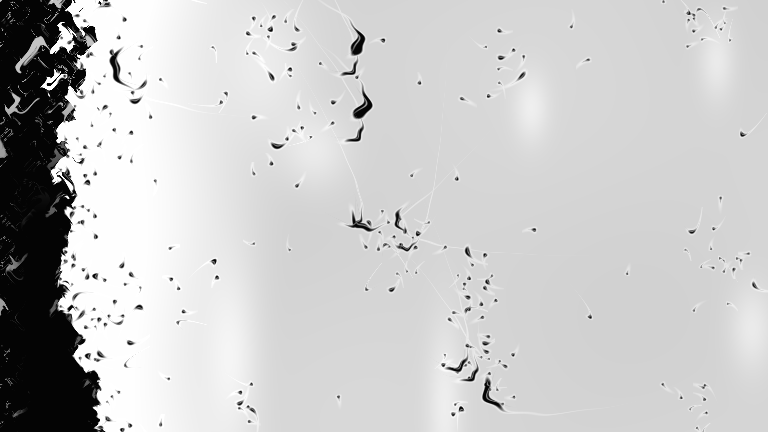
Reproduce this background procedurally as a WebGL 2 fragment shader.

```glsl
#version 300 es
precision highp float;
uniform vec2 u_resolution;
out vec4 fragColor;

// Centre and radii of the droplet swarms
const vec4 SWARMS[10] = vec4[](
  vec4(.61, .93, .06, .08), vec4(.70, .75, .09, .09), vec4(1.17, .84, .08, .06),
  vec4(1.62, .95, .10, .05), vec4(1.70, .40, .09, .08), vec4(1.09, .32, .07, .11),
  vec4(1.12, .13, .08, .10), vec4(.92, .44, .10, .06), vec4(.565, .06, .025, .09),
  vec4(1.62, .05, .06, .05));

// Centre and radii of the soft lights
const vec4 GLOWS[7] = vec4[](
  vec4(.73, .65, .08, .09), vec4(.62, .84, .10, .17), vec4(1.03, .06, .04, .20),
  vec4(1.23, .75, .04, .08), vec4(1.66, .86, .04, .09), vec4(1.74, .24, .05, .10),
  vec4(.54, .18, .06, .20));

// Centre, angle and half length of the large splashes
const vec4 SPLASHES[12] = vec4[](
  vec4(.833, .905, 1.5, .034), vec4(.847, .757, 1.3, .036), vec4(.817, .836, .8, .024),
  vec4(.831, .685, .9, .026), vec4(.836, .475, -.5, .032), vec4(.828, .483, .7, .020),
  vec4(.919, .487, -1.4, .025), vec4(.940, .424, .1, .020), vec4(1.130, .080, -1.1, .040),
  vec4(1.065, .150, .6, .027), vec4(1.097, .130, .9, .024), vec4(.265, .840, -1.4, .042));

vec3 hash3(vec2 p) {
  vec3 q = fract(p.xyx * vec3(.1031, .1030, .0973));
  q += dot(q, q.yxz + 33.33);
  return fract((q.xxy + q.yzz) * q.zyx);
}

vec2 rotate(vec2 p, float a) {
  return mat2(cos(a), -sin(a), sin(a), cos(a)) * p;
}

// Bent, tapered ellipse
float dropDistance(vec2 p, vec2 radii, float bend, float taper) {
  p.y -= bend * p.x * p.x / radii.x;
  radii.y *= clamp(1. - taper * p.x / radii.x, .25, 1.8);
  return (length(p / radii) - 1.) * radii.y;
}

// Folded sines, giving liquid curls in -1..1
float liquid(vec2 p) {
  for (float i = 1.; i < 5.; i++) {
    p += .9 * sin(p.yx * vec2(1.1, 1.3) * i + vec2(i * 2.1, i * 4.7)) / i;
    p = rotate(p, .7);
  }
  return .5 * (sin(p.x) + sin(p.y + 1.3 * sin(p.x * .6)));
}

float shoreline(float y) {
  return .15 + .085 * smoothstep(.35, 0., y) + .03 * smoothstep(.6, 1., y);
}

float bell(vec2 p, vec4 spot) {
  vec2 q = (p - spot.xy) / spot.zw;
  return exp(-dot(q, q));
}

float dropDensity(vec2 p) {
  float away = max(p.x - shoreline(p.y), 0.);
  float density = .008 + .5 * exp(-away / .055) + .035 * smoothstep(.5, .1, away);
  for (int i = 0; i < 10; i++) density += .28 * bell(p, SWARMS[i]);
  return density;
}

// Cellular droplets: x is the distance to ink, y to its highlight
vec2 droplets(vec2 p, float scale, float size, float stretch) {
  vec2 nearest = vec2(1.), cell = floor(p * scale);
  for (int j = -1; j <= 1; j++)
  for (int i = -1; i <= 1; i++) {
    vec2 id = cell + vec2(i, j);
    vec3 h = hash3(id + scale * 3.), g = hash3(id + 71.7);
    vec2 centre = (id + h.xy) / scale;
    if (h.z > dropDensity(centre)) continue;
    float width = size * (.45 + .8 * g.x) * (centre.x > 1.25 ? .7 : 1.);
    vec2 radii = width * vec2(1. + stretch * g.y * g.y, 1.);
    vec2 q = rotate(p - centre, g.z * 6.28);
    float bend = stretch * (g.x - .5) * .4;
    nearest.x = min(nearest.x, dropDistance(q, radii, bend, .3));
    nearest.y = min(nearest.y, dropDistance(q - vec2(0., .3 * width), radii * vec2(.6, .2), bend, 0.));
  }
  return nearest;
}

void main() {
  vec2 p = gl_FragCoord.xy / u_resolution.y;
  float px = 1. / u_resolution.y;

  // Pale backdrop
  float haze = sin(p.x * 4.3 + 2. * p.y + 1.) * sin(p.y * 5. - p.x * 2.);
  float shade = .833 + .014 * haze + .17 * smoothstep(.68, .28, p.x + .025 * sin(p.y * 9.));
  for (int i = 0; i < 7; i++) shade += .09 * bell(p, GLOWS[i]);
  shade = min(shade, .995);

  // Scattered drops in two sizes
  vec2 drops = droplets(p, 48., .0034, .8);
  drops = min(drops, droplets(p, 23., .0048, 2.6));

  // Large splashes, the first two flared at the foot
  for (int i = 0; i < 12; i++) {
    vec4 s = SPLASHES[i];
    vec2 q = rotate(p - s.xy, s.z);
    vec2 radii = s.w * vec2(1., i < 2 ? .32 : .2);
    float taper = i < 2 ? .85 : .3;
    q.y += .12 * s.w * sin(q.x / s.w * 5. + float(i));
    drops.x = min(drops.x, dropDistance(q, radii, .45, taper));
    drops.y = min(drops.y, dropDistance(q - vec2(0., .3 * radii.y), radii * vec2(.55, .16), .45, 0.));
  }
  shade = min(shade + .1 * smoothstep(.007, 0., drops.x), 1.);
  shade = mix(shade, .02, smoothstep(px, -px, drops.x));
  shade = mix(shade, .7, smoothstep(px, -px, drops.y));

  // Ragged ink mass
  float top = smoothstep(.5, .8, p.y);
  float curls = liquid(p * 65.);
  float depth = shoreline(p.y) - p.x + mix(.025, .075, top) * curls;
  float ink = smoothstep(-.0015 - px, .0015 + px, depth);

  // Glossy streaks at the top and the outer left
  float busy = max(top, .8 * smoothstep(.07, .015, p.x + .02 * curls));
  float ripple = liquid(p * 85. + 17.);
  float streak = smoothstep(.13, .02, abs(ripple - .25)) * smoothstep(-.2, .5, curls);
  float pool = smoothstep(.72, .86, liquid(p * 48. + 5.));
  float gloss = busy * max(streak * .65, pool * .75);
  float rim = .35 * smoothstep(.012, .004, abs(depth - .013)) * smoothstep(.3, .7, ripple);
  shade = mix(shade, .015 + max(gloss, rim), ink);

  fragColor = vec4(vec3(shade), 1.);
}
```
